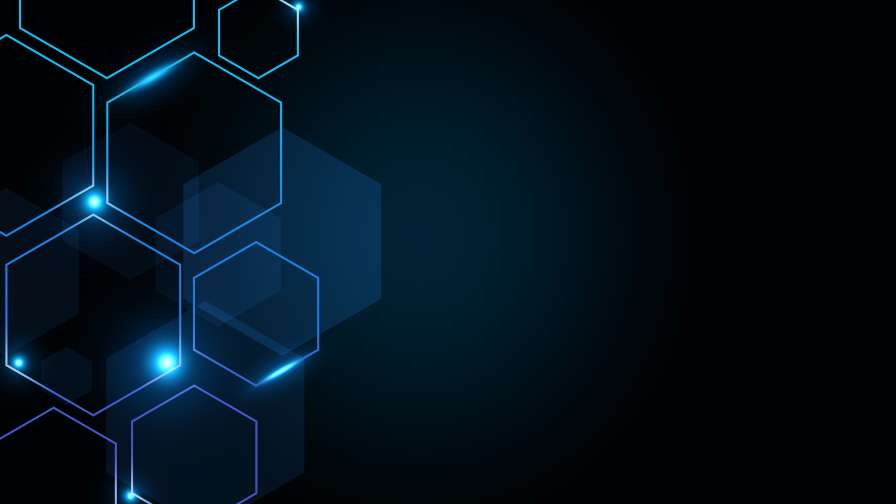
This background is drawn by a Shadertoy shader. Its source:

```glsl
// Glowing hexagon outlines and translucent hexagons on a dark blue backdrop.

const float CANVAS_HEIGHT = 4.32;
const float LINE_HALF_WIDTH = 0.009;

const vec3 NIGHT = vec3(0.0, 0.012, 0.022);
const vec3 DEEP_TEAL = vec3(0.0, 0.122, 0.182);
const vec3 PANEL_BLUE = vec3(0.025, 0.085, 0.155);
const vec3 CYAN = vec3(0.08, 0.75, 0.95);
const vec3 AZURE = vec3(0.11, 0.50, 0.90);
const vec3 INDIGO = vec3(0.29, 0.31, 0.76);
const vec3 HALO_BLUE = vec3(0.0, 0.17, 0.32);

// Distance to a pointy-topped hexagon with the given corner radius
float hexDistance(vec2 p, float radius) {
    p = abs(p);
    return max(p.x, dot(p, vec2(0.5, 0.8660254))) - radius * 0.8660254;
}

float coverage(float d, float pixel) {
    return 1.0 - smoothstep(-0.6 * pixel, 0.6 * pixel, d);
}

float bell(float d) {
    return exp(-d * d);
}

vec3 backdrop(vec2 p) {
    vec2 q = (p - vec2(3.60, 2.30)) / vec2(2.45, 2.65);
    float fade = max(0.0, 1.0 - dot(q, q));
    return NIGHT + DEEP_TEAL * fade * fade;
}

vec3 lineColour(float y) {
    vec3 low = mix(INDIGO, AZURE, smoothstep(0.3, 2.1, y));
    return mix(low, CYAN, smoothstep(2.0, 3.9, y));
}

// Round light with a white core, a cyan body and a wide blue halo
vec3 spark(vec2 p, float radius) {
    float d = length(p) / radius;
    return HALO_BLUE * bell(d * 0.36) + CYAN * bell(d * 1.05) + vec3(0.9) * bell(d * 2.8);
}

// Light stretched along a hexagon edge rising to the right
vec3 streak(vec2 p, vec2 size, float whiteness) {
    vec2 along = vec2(0.8660254, 0.5);
    vec2 q = vec2(dot(p, along), dot(p, vec2(-along.y, along.x))) / size;
    return HALO_BLUE * bell(length(q * vec2(0.6, 0.28)))
         + CYAN * 0.75 * bell(length(q))
         + vec3(whiteness) * bell(length(q * vec2(1.4, 2.2)));
}

void mainImage(out vec4 fragColor, in vec2 fragCoord) {
    float pixel = CANVAS_HEIGHT / iResolution.y;
    vec2 p = fragCoord * pixel;
    vec3 colour = backdrop(p);

    // Translucent panels: centre, radius, strength
    vec4 panels[6] = vec4[6](
        vec4(1.12, 2.595, 0.675, 0.42), vec4(2.42, 2.25, 0.98, 0.90),
        vec4(1.87, 2.14, 0.62, 0.45), vec4(0.05, 1.99, 0.72, 0.50),
        vec4(0.57, 1.10, 0.25, 0.50), vec4(1.76, 0.76, 0.98, 0.65));
    for (int i = 0; i < 6; i++) {
        float d = hexDistance(p - panels[i].xy, panels[i].z);
        colour += PANEL_BLUE * panels[i].w * coverage(d, pixel);
    }

    // Sparks: centre, radius
    vec3 sparks[5] = vec3[5](
        vec3(0.81, 2.59, 0.10), vec3(1.43, 1.21, 0.15), vec3(2.56, 4.26, 0.045),
        vec3(0.16, 1.21, 0.06), vec3(1.12, 0.07, 0.055));
    float heat = 0.0;
    for (int i = 0; i < 5; i++) {
        vec2 offset = p - sparks[i].xy;
        colour += spark(offset, sparks[i].z);
        heat += bell(length(offset) / 0.22);
    }

    // Edge streaks
    colour += streak(p - vec2(1.31, 3.66), vec2(0.22, 0.045), 0.15);
    colour += streak(p - vec2(2.41, 1.14), vec2(0.18, 0.032), 0.65);

    // Outlines: centre, radius
    vec3 outlines[8] = vec3[8](
        vec3(0.917, 4.51, 0.86), vec3(2.215, 4.04, 0.39),
        vec3(0.055, 3.16, 0.86), vec3(1.665, 3.01, 0.86),
        vec3(0.80, 1.62, 0.86), vec3(2.195, 1.63, 0.615),
        vec3(1.665, 0.40, 0.615), vec3(0.46, 0.21, 0.615));
    vec3 ink = mix(lineColour(p.y), vec3(0.85, 0.97, 1.0), min(heat, 1.0) * 0.8);
    for (int i = 0; i < 8; i++) {
        float d = abs(hexDistance(p - outlines[i].xy, outlines[i].z)) - LINE_HALF_WIDTH;
        colour = mix(colour, max(colour, ink), coverage(d, pixel));
    }

    fragColor = vec4(min(colour, 1.0), 1.0);
}
```
